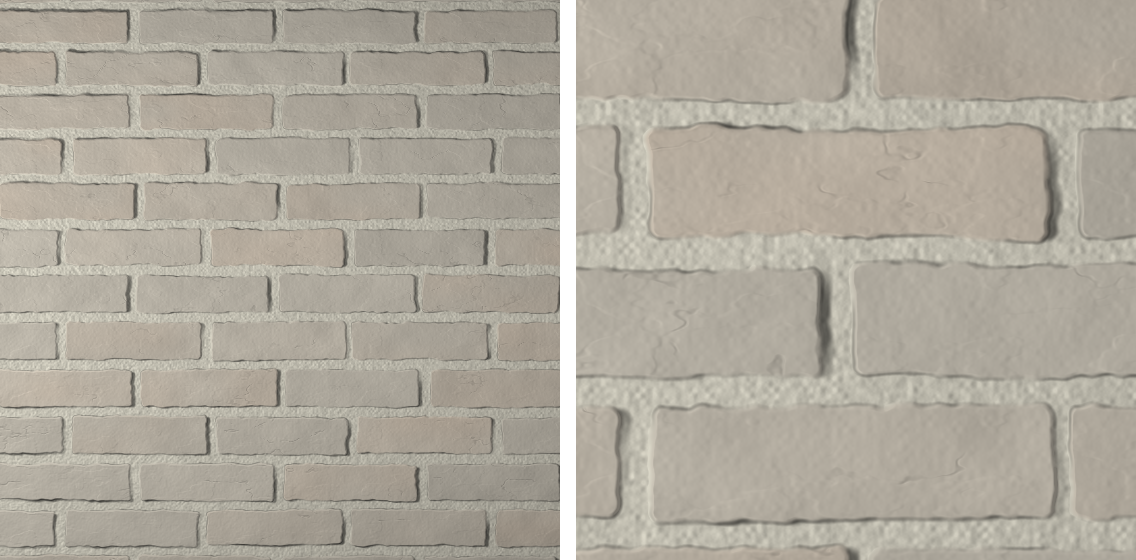
Left: the whole. Right: its middle third, enlarged.
A WebGL 2 fragment shader for this texture:

```glsl
#version 300 es
precision highp float;

uniform vec2 u_resolution;
out vec4 outColor;

float hash(vec2 p) {
    return fract(sin(dot(p, vec2(127.1, 311.7))) * 43758.5453);
}

float noise(vec2 p) {
    vec2 i = floor(p), f = fract(p);
    f = f * f * (3.0 - 2.0 * f);
    return mix(mix(hash(i), hash(i + vec2(1, 0)), f.x),
               mix(hash(i + vec2(0, 1)), hash(i + vec2(1, 1)), f.x), f.y);
}

float fbm(vec2 p) {
    float sum = 0.0, amp = 0.533;
    for (int i = 0; i < 4; i++) {
        sum += amp * noise(p);
        p = p * 2.03 + 17.3;
        amp *= 0.5;
    }
    return sum;
}

// Signed distance to the nearest brick outline; id receives its column and row
float brickEdge(vec2 p, out vec2 id) {
    vec2 ragged = vec2(noise(p * 34.0), noise(p * 34.0 + 71.0)) - 0.5;
    ragged += 0.6 * vec2(noise(p * 120.0), noise(p * 120.0 + 33.0)) - 0.3;
    p += ragged * 0.0044;

    // Courses are slightly tighter near the top and drift sideways
    float t = (0.953 - p.y) / 0.896;
    float r = (1.0 - p.y) * 12.288 - 0.09 + 1.15 * t * (1.0 - t) * (1.0 - t);
    float row = floor(r);
    float x = (p.x - 0.242) / 0.256 + 0.5 * mod(row, 2.0);
    x -= 0.025 * cos((row - 3.4) * 1.186);
    id = vec2(floor(x), row);

    vec2 local = vec2((fract(x) - 0.5) * 0.256, (0.5 - fract(r)) / 12.288);
    vec2 jitter = vec2(hash(id + 3.1), hash(id + 8.7)) - 0.5;
    local -= jitter * vec2(0.005, 0.002);
    local.y += local.x * 0.015 * (hash(id + 1.9) - 0.5);
    vec2 halfSize = vec2(0.1195, 0.032) + jitter.yx * vec2(0.005, 0.002);
    vec2 q = abs(local) - halfSize + 0.006;
    return length(max(q, 0.0)) + min(max(q.x, q.y), 0.0) - 0.006;
}

// Short broken cracks in scattered worn patches
float cracks(vec2 p, vec2 id) {
    vec2 q = p * vec2(19.0, 38.0) + id * 7.7;
    float line = 1.0 - smoothstep(0.0, 0.03, abs(fbm(q) - 0.5));
    float patches = smoothstep(0.5, 0.75, noise(p * vec2(13.0, 26.0) + 41.0));
    return line * patches * smoothstep(0.25, 0.65, noise(p * 75.0));
}

// Relief of brick faces and sandy mortar
float relief(vec2 p) {
    vec2 id;
    float d = brickEdge(p, id);
    float face = 1.0 - smoothstep(-0.0025, 0.0012, d);
    float chips = smoothstep(0.54, 0.6, fbm(p * vec2(22.0, 40.0) + id * 3.3));
    float brick = 0.0025 + 0.0035 * noise(p * 27.0 + 50.0);
    brick += 0.0006 * chips - 0.0011 * cracks(p, id);
    brick += 0.0012 * fbm(p * 85.0) + 0.0005 * noise(p * 280.0);
    float mortar = 0.0017 * noise(p * 290.0) + 0.0022 * fbm(p * 110.0 + 9.0);
    return mix(mortar, brick, face);
}

void main() {
    vec2 p = gl_FragCoord.xy / u_resolution;
    vec2 id, otherId;
    float d = brickEdge(p, id);
    float face = 1.0 - smoothstep(-0.002, 0.002, d);

    // Brick tones, a few of them faintly warmer
    vec3 brick = vec3(0.667, 0.646, 0.602) * (0.98 + 0.04 * hash(id + 6.3));
    float warmth = smoothstep(0.4, 1.0, hash(id + 2.4));
    warmth *= 0.2 + 0.9 * noise(p * vec2(11.0, 20.0));
    brick *= mix(vec3(1.0), vec3(1.025, 0.99, 0.97), warmth);
    brick *= 0.96 + 0.08 * fbm(p * vec2(16.0, 26.0) + 5.0);
    brick *= 1.0 - 0.07 * cracks(p, id);

    // Mortar with sandy speckle
    vec3 mortar = vec3(0.718, 0.706, 0.656);
    mortar *= 0.93 + 0.08 * noise(p * 300.0) + 0.06 * fbm(p * 40.0);
    vec3 color = mix(mortar, brick, face);

    // Raking light from the middle of the left side
    vec2 toLight = normalize(vec2(-0.35, 0.5) - p);
    float e = 0.0014, h = relief(p);
    vec2 slope = vec2(relief(p + vec2(e, 0)) - h, relief(p + vec2(0, e)) - h) / e;
    color *= 1.0 + clamp(-0.21 * dot(slope, toLight), -0.3, 0.1);

    // Uneven shadow thrown beside each brick and a thin dark contact line
    float behind = brickEdge(p + toLight * 0.0062, otherId);
    float shadow = (1.0 - smoothstep(-0.003, 0.0015, behind)) * smoothstep(-0.002, 0.001, d);
    color *= 1.0 - shadow * (0.08 + 0.42 * smoothstep(0.25, 0.8, noise(p * 23.0)));
    float contact = 1.0 - smoothstep(0.0, 0.0018, abs(d - 0.0005));
    color *= 1.0 - contact * 0.24 * smoothstep(0.2, 0.8, noise(p * 40.0 + 12.0));

    // Falloff towards the right side and the upper and lower edges
    float y = p.y - 0.53;
    color *= 1.115 - 0.17 * p.x - 0.4 * y * y;
    outColor = vec4(color, 1.0);
}
```
